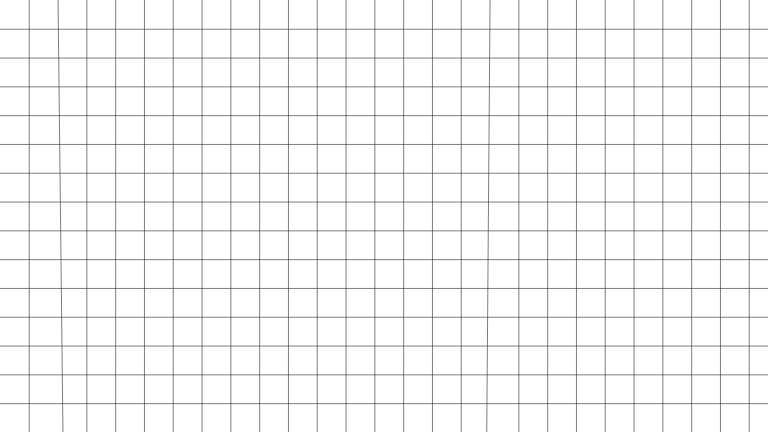
A WebGL 2 fragment shader for this pattern:

```glsl
#version 300 es
precision highp float;
// Square graph paper: thin dark rules on white, fifteen cells down, no border rule.
// Each pixel measures its distance to the nearest rule in cell units;
// two of the upright rules lean away from the vertical towards the bottom.

uniform vec2 u_resolution;
out vec4 fragColor;

// Opacity of a rule at distance d; rules thinner than a pixel fade instead of vanishing.
float ruleCoverage(float d, float width, float pixel) {
    float drawnWidth = max(width, pixel);
    float edge = clamp((0.5 * drawnWidth - abs(d)) / pixel + 0.5, 0.0, 1.0);
    return edge * min(width / pixel, 1.0);
}

// Sideways drift, in cells, of an upright rule over the full height.
float ruleLean(float index) {
    if (index == 2.0) return 0.17;
    if (index == 17.0) return -0.115;
    return 0.0;
}

void main() {
    const float rows = 15.0;
    float pixel = rows / u_resolution.y;

    // Cell coordinates measured from the top left, with the rules just past whole numbers
    vec2 cell = vec2(gl_FragCoord.x, u_resolution.y - gl_FragCoord.y) * pixel - 0.0156;
    vec2 index = round(cell);
    vec2 offset = cell - index;
    offset.x -= ruleLean(index.x) * cell.y / rows;

    // Rules in both directions, leaving the outer edges open
    float upright = ruleCoverage(offset.x, 0.0203, pixel) * step(0.5, index.x);
    float level = ruleCoverage(offset.y, 0.0203, pixel)
                * step(0.5, index.y) * step(index.y, rows - 0.5);

    // Ink over paper
    float ink = 1.0 - (1.0 - upright) * (1.0 - level);
    fragColor = vec4(mix(vec3(1.0), vec3(0.13), ink), 1.0);
}
```
